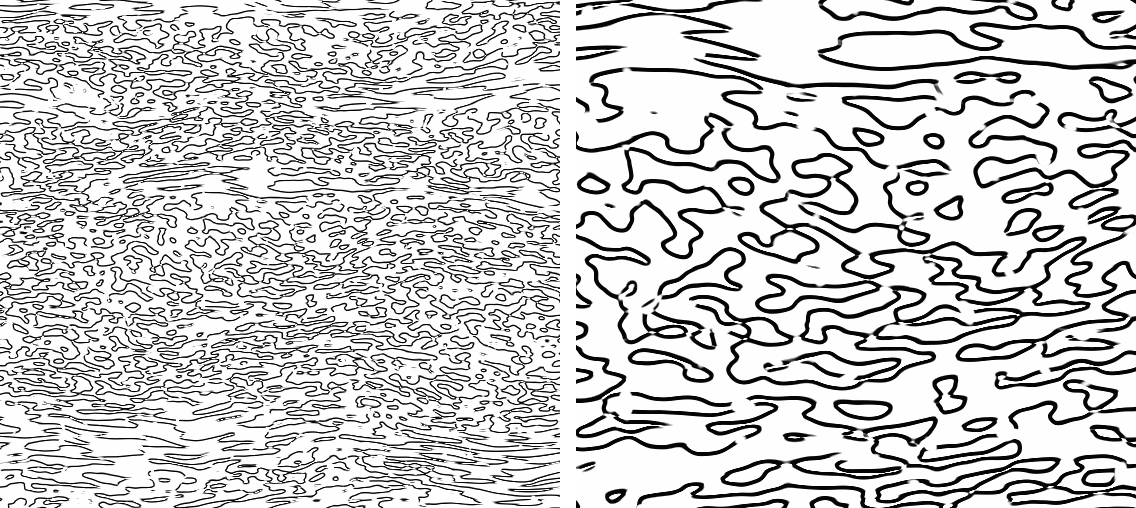
Left: the whole. Right: its middle third, enlarged.
This texture is drawn by a Shadertoy shader. Its source:

```glsl
// Thin black contour lines on white, like the traced edges of layered, flowing grain.
// Zero lines of stretched gradient noise are drawn at an even width; calm bands
// of long strokes alternate with rough zones of short, curling fragments.

vec2 randomGradient(vec2 cell) {
    vec3 h = fract(cell.xyx * vec3(0.1031, 0.1030, 0.0973));
    h += dot(h, h.yzx + 33.33);
    float angle = 6.2832 * fract((h.x + h.y) * h.z);
    return vec2(cos(angle), sin(angle));
}

float gradientNoise(vec2 p) {
    vec2 i = floor(p), f = p - i;
    vec2 u = f * f * f * (f * (f * 6.0 - 15.0) + 10.0);
    vec2 e = vec2(1.0, 0.0);
    float a = dot(randomGradient(i), f);
    float b = dot(randomGradient(i + e.xy), f - e.xy);
    float c = dot(randomGradient(i + e.yx), f - e.yx);
    float d = dot(randomGradient(i + e.xx), f - e.xx);
    return mix(mix(a, b, u.x), mix(c, d, u.x), u.y);
}

// Two turned layers, so that the zero lines do not follow the lattice
float grain(vec2 q) {
    vec2 turned = mat2(0.8, 0.6, -0.6, 0.8) * q + 71.3;
    return gradientNoise(q) + 0.7 * gradientNoise(turned);
}

// Slow undulation of the layers
vec2 flow(vec2 p) {
    p.y += 0.045 * gradientNoise(p * vec2(2.5, 4.0) + 13.7);
    p.y += 0.012 * gradientNoise(p * vec2(9.0, 12.0) + 41.2);
    return p;
}

// 0 in rough zones, 1 in calm streams
float calmness(vec2 p) {
    float bands = 0.45 * cos(33.0 * (1.0 - p.y)) * smoothstep(0.3, 0.6, p.y);
    float drift = 0.9 * gradientNoise(p * vec2(1.8, 6.0) + 5.4);
    float base = 0.6 * (1.0 - smoothstep(0.08, 0.24, p.y));
    float top = 0.4 * smoothstep(0.93, 1.0, p.y);
    return smoothstep(-0.1, 0.6, bands + drift + base + top);
}

float field(vec2 p) {
    p = flow(p);
    float calm = calmness(p);
    float rough = grain(p * vec2(40.0, 90.0) + 3.1);
    float streams = grain(p * vec2(11.0, 84.0) + 157.9);
    float pools = 0.6 * gradientNoise(p * vec2(6.0, 24.0) + 88.6);
    return sqrt(1.0 - calm) * rough + sqrt(calm) * streams + pools;
}

void mainImage(out vec4 fragColor, in vec2 fragCoord) {
    vec2 p = fragCoord / iResolution.y;
    float pixel = 1.0 / iResolution.y;

    // Distance to the nearest zero line, from the value and its slope
    vec2 e = vec2(0.0007, 0.0);
    float value = field(p);
    vec2 slope = vec2(field(p + e.xy) - value, field(p + e.yx) - value) / e.x;
    float steepness = length(slope);
    float dist = abs(value) / max(steepness, 1.0);

    // Even, antialiased strokes
    float ink = clamp(0.5 + (0.0014 - dist) / pixel, 0.0, 1.0);

    // Weak edges vanish and small gaps break the strokes
    ink *= smoothstep(14.0, 26.0, steepness);
    ink *= smoothstep(-0.44, -0.38, gradientNoise(p * vec2(40.0, 60.0) + 29.5));

    vec3 paper = vec3(0.995), black = vec3(0.02);
    fragColor = vec4(mix(paper, black, ink), 1.0);
}
```
